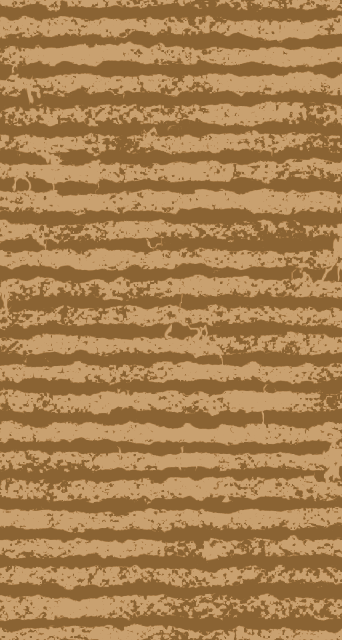
A Shadertoy shader for this pattern:

```glsl
float hash(vec2 p) {
    vec3 q = fract(vec3(p.xyx) * 0.1031);
    q += dot(q, q.yzx + 33.33);
    return fract((q.x + q.y) * q.z);
}

float noise(vec2 p) {
    vec2 i = floor(p), f = fract(p);
    f = f * f * (3.0 - 2.0 * f);
    return mix(mix(hash(i), hash(i + vec2(1, 0)), f.x),
               mix(hash(i + vec2(0, 1)), hash(i + vec2(1, 1)), f.x), f.y);
}

float fbm(vec2 p) {
    float sum = 0.0, gain = 0.53;
    for (int i = 0; i < 4; i++) {
        sum += gain * noise(p);
        p = p * 2.03 + 17.3;
        gain *= 0.5;
    }
    return sum;
}

// Signed offset to the closest groove, in row units; positive lies above it
float grooveOffset(vec2 p) {
    float rows = (1.0 - p.y) * 22.07;
    rows += 0.2 * (noise(p * vec2(9.0, 16.0)) - 0.5);
    float nearest = 9.0;
    for (int i = -1; i <= 1; i++) {
        float id = floor(rows) + float(i);
        float centre = id + 0.43 + 0.13 * (hash(vec2(id, 7.0)) - 0.5);
        float offset = centre - rows;
        if (abs(offset) < abs(nearest)) nearest = offset;
    }
    return nearest;
}

float softStep(float field) {
    float width = 0.7 * fwidth(field) + 0.001;
    return smoothstep(-width, width, field);
}

vec3 earthRamp(float t) {
    vec3 dark = vec3(0.54, 0.39, 0.20);
    vec3 middle = vec3(0.67, 0.49, 0.28);
    vec3 light = vec3(0.79, 0.63, 0.44);
    return t < 0.5 ? mix(dark, middle, t * 2.0) : mix(middle, light, t * 2.0 - 1.0);
}

void mainImage(out vec4 fragColor, in vec2 fragCoord) {
    vec2 p = fragCoord / iResolution.y;
    float offset = grooveOffset(p);
    float dist = abs(offset);

    // Ragged ridge outline
    float ridge = dist - 0.2 + 0.42 * (fbm(p * vec2(48.0, 60.0)) - 0.5);

    // Pores gather in patches and along the lower flank of each ridge
    float grain = 0.65 * noise(p * vec2(185.0, 215.0)) + 0.35 * noise(p * 400.0 + 31.0);
    float patches = fbm(p * vec2(10.0, 19.0) + 5.0) - 0.5;
    float flank = smoothstep(0.46, 0.2, dist) * (offset > 0.0 ? 0.11 : 0.02);
    float pores = grain - 0.3 - 0.85 * patches - flank;

    // Sparse pale wisps crossing the grooves
    float vein = 0.03 - abs(fbm(p * vec2(30.0, 17.0) + 40.0) - 0.5);
    float wisps = min(vein, 0.4 * (noise(p * vec2(17.0, 21.0) + 60.0) - 0.8));

    float cover = max(softStep(ridge) * softStep(pores), softStep(wisps));
    fragColor = vec4(earthRamp(cover), 1.0);
}
```
